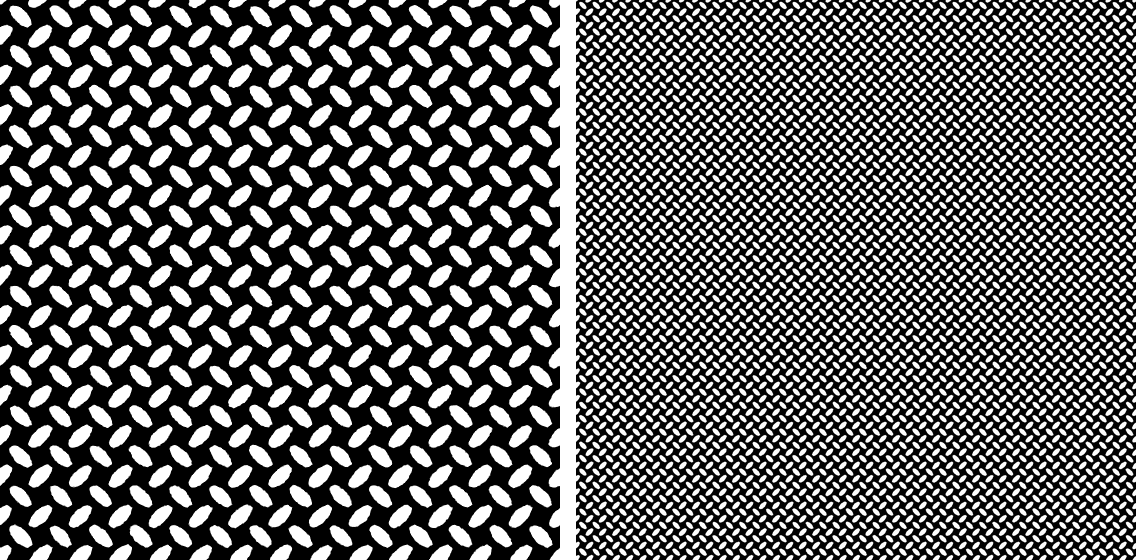
Left, the tile; right, the same tile 3 across and 3 down.
A Shadertoy shader for this pattern:

```glsl
// Tread plate: white worn lozenges in two alternating diagonals on black
#define REPEATS 14.0      // cells across and down
#define HALF_LENGTH 0.342 // lozenge half length, in cells
#define HALF_WIDTH 0.167  // lozenge half width, in cells
#define SIDE_RADIUS 0.63  // radius of the bulging long sides
#define END_SLANT 0.18    // skew of the blunt ends
#define SIZE_VARIATION 0.006
#define WEAR_COARSE 0.018
#define WEAR_FINE 0.022
#define PLATE_COLOR vec3(0.0)
#define TREAD_COLOR vec3(1.0)

float hash(vec2 p) {
    return fract(sin(dot(p, vec2(127.1, 311.7))) * 43758.5453);
}

// Value noise whose lattice wraps after a whole number of steps
float wrapNoise(vec2 p, float period) {
    vec2 i = floor(p);
    vec2 f = fract(p);
    f = f * f * (3.0 - 2.0 * f);
    vec2 a = mod(i, period);
    vec2 b = mod(i + 1.0, period);
    return mix(mix(hash(a), hash(vec2(b.x, a.y)), f.x),
               mix(hash(vec2(a.x, b.y)), hash(b), f.x), f.y);
}

float smoothMax(float a, float b, float k) {
    float h = max(k - abs(a - b), 0.0) / k;
    return max(a, b) + 0.25 * h * h * k;
}

// Lozenge falling to the right: bulging sides, cut ends, rounder left end
float lozenge(vec2 q) {
    float u = (q.x - q.y) * 0.70711;
    float v = (q.x + q.y) * 0.70711;
    float sides = length(vec2(u, abs(v) + SIDE_RADIUS - HALF_WIDTH)) - SIDE_RADIUS;
    float ends = abs(u - END_SLANT * v) - HALF_LENGTH;
    float rounding = mix(0.06, 0.015, smoothstep(-0.1, 0.1, u));
    return smoothMax(sides, ends, rounding);
}

// One lozenge per cell; lean is 1 for falling, -1 for rising
float treadLayer(vec2 p, vec2 center, float lean, float size) {
    vec2 g = p - center + 0.5;
    vec2 id = mod(floor(g), REPEATS);
    vec2 q = (fract(g) - 0.5) * vec2(1.0, lean) / size;
    float growth = (hash(id + 37.0 * lean) - 0.5) * 2.0 * SIZE_VARIATION;
    return lozenge(q) * size - growth;
}

void mainImage(out vec4 fragColor, in vec2 fragCoord) {
    vec2 p = fragCoord / iResolution.xy * REPEATS;
    float pixel = REPEATS / min(iResolution.x, iResolution.y);

    // Both diagonals
    float d = min(treadLayer(p, vec2(0.515, 0.596), 1.0, 1.0),
                  treadLayer(p, vec2(0.005, 0.088), -1.0, 1.04));

    // Ragged edges
    d += (wrapNoise(p * 8.0, REPEATS * 8.0) - 0.5) * WEAR_COARSE;
    d += (wrapNoise(p * 19.0, REPEATS * 19.0) - 0.5) * WEAR_FINE;

    float tread = clamp(0.5 - d / pixel, 0.0, 1.0);
    fragColor = vec4(mix(PLATE_COLOR, TREAD_COLOR, tread), 1.0);
}
```
